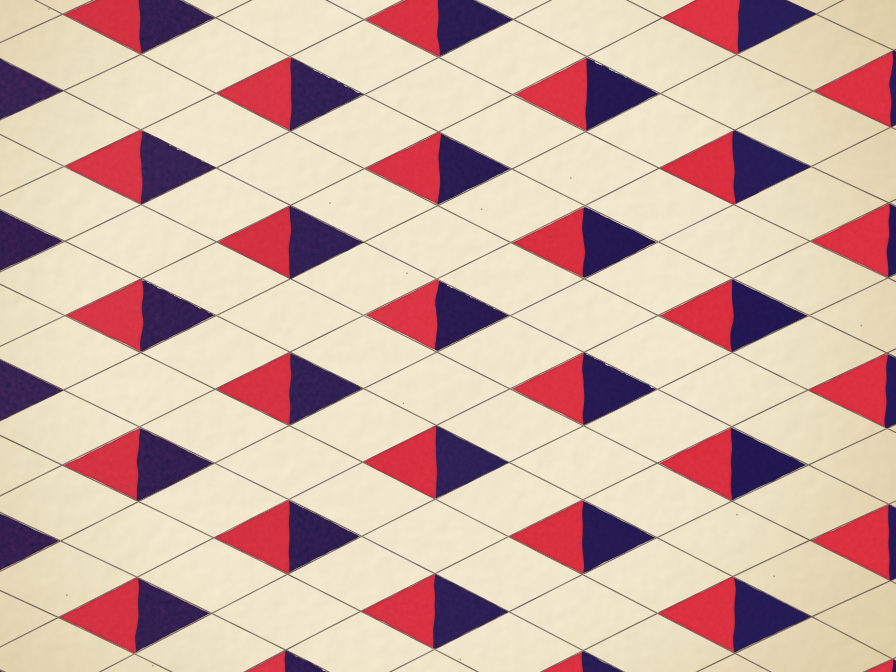
Reproduce this pattern procedurally as a Shadertoy shader.

```glsl
// Staggered red and navy painted diamonds on a thin pencil lattice over warm cream paper.

vec2 hash2(vec2 p) {
    vec3 q = fract(vec3(p.xyx) * vec3(0.1031, 0.1030, 0.0973));
    q += dot(q, q.yzx + 33.33);
    return fract((q.xx + q.yz) * q.zy);
}

float cornerSlope(vec2 corner, vec2 offset) {
    return dot(hash2(corner) * 2.0 - 1.0, offset);
}

// Gradient noise, roughly -0.7 to 0.7
float gradientNoise(vec2 p) {
    vec2 i = floor(p), f = p - i;
    vec2 s = f * f * f * (f * (f * 6.0 - 15.0) + 10.0);
    vec2 e = vec2(1.0, 0.0);
    return mix(mix(cornerSlope(i, f), cornerSlope(i + e, f - e), s.x),
               mix(cornerSlope(i + e.yx, f - e.yx), cornerSlope(i + 1.0, f - 1.0), s.x), s.y);
}

float fbm(vec2 p) {
    float sum = 0.0, amp = 0.6;
    for (int k = 0; k < 4; k++) {
        sum += amp * gradientNoise(p);
        p = mat2(1.6, 1.2, -1.2, 1.6) * p + 7.3;
        amp *= 0.5;
    }
    return sum;
}

float coverage(float d, float px) {
    return clamp(0.5 - d / px, 0.0, 1.0);
}

// Warm paper with faint raised fibres and yellowed borders
vec3 paperColor(vec2 pos, vec2 centered) {
    vec2 q = pos * 38.0 + 60.0;
    float relief = fbm(q) - fbm(q + vec2(0.25, -0.25));
    vec3 col = vec3(0.945, 0.905, 0.800) + 0.035 * relief;
    col += 0.012 * fbm(pos * 5.0 + 20.0);
    float aging = smoothstep(0.45, 0.95, length(centered * vec2(1.05, 1.0) + vec2(0.06, -0.03)));
    return col * mix(vec3(1.0), vec3(0.92, 0.89, 0.82), aging);
}

void mainImage(out vec4 fragColor, in vec2 fragCoord) {
    float px = 1.0 / iResolution.y;
    vec2 pos = fragCoord * px;
    vec2 centered = pos - 0.5 * iResolution.xy * px;
    vec3 col = paperColor(pos, centered);

    // Slight lens curvature and shear, then skewed lattice axes
    vec2 p = centered - vec2(-0.0165, 0.0304);
    p.x -= 0.007 * p.y;
    p *= 9.19 * (1.0 - 0.058 * dot(p, p));
    vec2 uv = vec2(0.5 * p.x + p.y, 0.5 * p.x - p.y);
    const float uvScale = 10.27;   // lattice units per canvas height
    uv += 0.018 * vec2(gradientNoise(pos * 3.0 + 11.0), gradientNoise(pos * 3.0 + 47.0));

    // Pencil lines
    vec2 lineDist = abs(fract(uv) - 0.5) / uvScale;
    float halfWidth = 0.00085;
    vec2 ink = clamp((halfWidth + 0.5 * px - lineDist) / px, 0.0, min(1.0, 2.0 * halfWidth / px));
    float pressure = 0.82 + 0.3 * gradientNoise(pos * 22.0 + 5.0);
    float pencil = max(ink.x, ink.y) * pressure;
    col = mix(col, vec3(0.37, 0.33, 0.29), pencil);

    // One painted diamond in every second cell along both axes
    vec2 id = round(uv * 0.5);
    vec2 local = uv - 2.0 * id;
    vec2 rnd = hash2(id + 40.0);
    vec2 rnd2 = hash2(id + 83.0);
    float across = local.x + local.y;
    float up = 0.5 * (local.x - local.y);

    // Hand-painted edge wobble, with a few chips on the upper right edges
    float wobble = 0.022 * fbm(pos * 45.0 + 9.0);
    float chips = step(0.6, rnd.x) * step(0.0, across) * smoothstep(0.42, 0.5, local.x);
    wobble += chips * 0.07 * max(fbm(pos * 80.0 + 30.0), 0.0);
    vec2 edge = abs(local - 0.008 * (rnd - 0.5)) - 0.494 - 0.012 * (rnd2.x - 0.5);
    float diamond = (max(edge.x, edge.y) + wobble) / uvScale;
    float seam = across + 0.035 * (rnd.y - 0.5) + 0.06 * (rnd2.y - 0.5) * up
               + 0.05 * gradientNoise(pos * 28.0 + 70.0);
    seam /= 9.19;

    // Paint: flat red, mottled navy that turns more violet toward the left
    float grain = fbm(pos * 130.0 + 15.0);
    float leftness = smoothstep(0.55, -0.65, centered.x);
    vec3 red = mix(vec3(0.865, 0.195, 0.255), vec3(0.835, 0.205, 0.265), leftness);
    red += 0.04 * grain + 0.025 * (rnd.x - 0.5);
    vec3 navy = mix(vec3(0.145, 0.105, 0.330), vec3(0.215, 0.135, 0.320), leftness);
    navy += vec3(0.09, 0.04, 0.06) * grain * (0.4 + leftness);
    navy += 0.03 * (rnd2.x - 0.5);
    vec3 paint = mix(navy, red, coverage(seam, px));

    // Darker rim and seam where the paint overlaps
    float rim = exp(-abs(diamond) * 700.0) * (0.3 + 0.2 * gradientNoise(pos * 35.0));
    float overlap = exp(-abs(seam) * 800.0) * 0.25;
    paint = mix(paint, vec3(0.25, 0.10, 0.16), max(rim, overlap));
    col = mix(col, paint, coverage(diamond, px));

    // Rare dark specks on the paper
    vec2 speckCell = floor(pos * 24.0);
    vec2 speck = hash2(speckCell + 130.0);
    float speckDist = length(fract(pos * 24.0) - 0.2 - 0.6 * speck) / 24.0 - 0.0012;
    float isSpeck = step(0.97, hash2(speckCell + 210.0).x);
    col = mix(col, vec3(0.35, 0.28, 0.27), 0.5 * isSpeck * coverage(speckDist, px));

    fragColor = vec4(clamp(col, 0.0, 1.0), 1.0);
}
```
